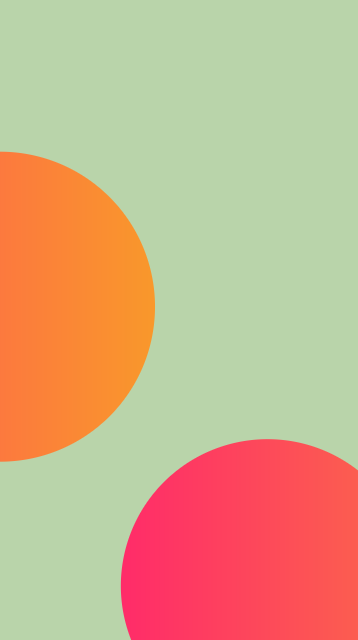
This background is drawn by a WebGL 2 fragment shader. Its source:

```glsl
#version 300 es
precision highp float;
// Two large flat discs on a soft sage ground, both cut off by the canvas edge.
// Each disc is a circle distance function filled with a left-to-right gradient;
// all lengths are fractions of the canvas height.

#define SAGE         vec3(0.726, 0.831, 0.667)
#define AMBER_CENTER vec2(0.0, 0.5208)
#define AMBER_RADIUS 0.2422
#define AMBER_LEFT   vec3(1.0, 0.355, 0.318)
#define AMBER_RIGHT  vec3(0.976, 0.596, 0.168)
#define ROSE_CENTER  vec2(0.418, 0.0846)
#define ROSE_RADIUS  0.2292
#define ROSE_LEFT    vec3(1.0, 0.17, 0.412)
#define ROSE_RIGHT   vec3(0.985, 0.41, 0.29)

uniform vec2 u_resolution;
out vec4 fragColor;

// Lays a gradient disc over the base colour, with an edge one pixel soft.
vec3 paintDisc(vec3 base, vec2 p, vec2 center, float radius, vec3 left, vec3 right) {
    vec2 offset = p - center;
    float signedDistance = length(offset) - radius;
    float coverage = clamp(0.5 - signedDistance * u_resolution.y, 0.0, 1.0);
    float across = clamp(0.5 + 0.5 * offset.x / radius, 0.0, 1.0);
    return mix(base, mix(left, right, across), coverage);
}

void main() {
    vec2 p = gl_FragCoord.xy / u_resolution.y;

    vec3 color = SAGE;
    color = paintDisc(color, p, AMBER_CENTER, AMBER_RADIUS, AMBER_LEFT, AMBER_RIGHT);
    color = paintDisc(color, p, ROSE_CENTER, ROSE_RADIUS, ROSE_LEFT, ROSE_RIGHT);

    fragColor = vec4(color, 1.0);
}
```
